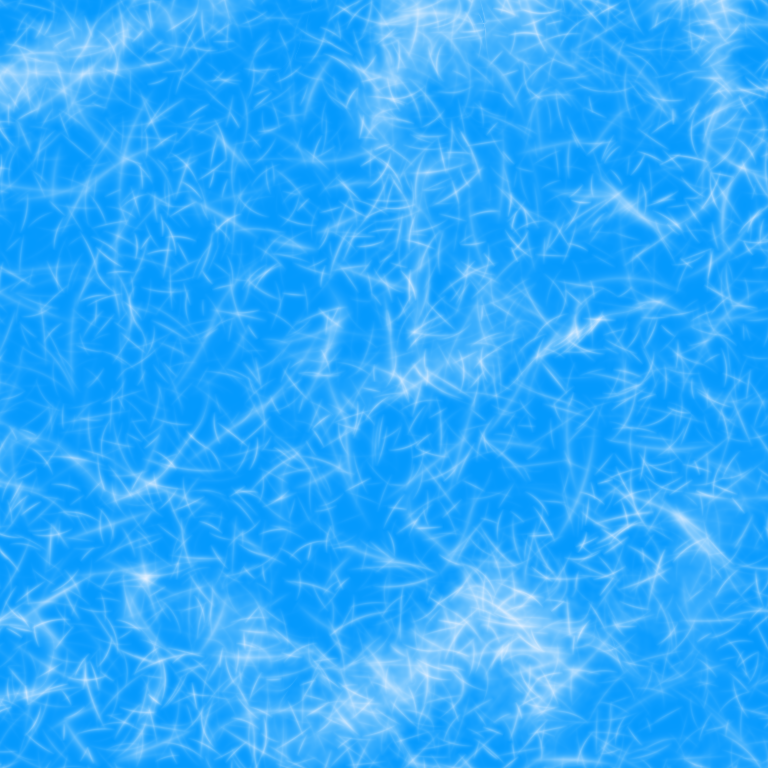
Give the GLSL for this texture, as a WebGL 1 fragment shader.

```glsl
precision highp float;
// Feathery pale veins and scattered fine fibres over a flat bright blue.
uniform vec2 u_resolution;

#define BASE_BLUE vec3(0.015, 0.598, 0.99)
#define PALE_TINT vec3(1.0, 0.985, 1.0)
#define VEIN_SCALE 2.5
#define VEIN_WIDTH 0.17
#define VEIN_GLOW 0.50
#define BRANCH_SCALE 5.5
#define BRANCH_GLOW 0.30
#define FIBRE_GLOW 0.90
#define FEATHER_GLOW 0.75
#define FIBRE_BEND 0.6
#define EXPOSURE 1.1

const float TURN = 6.2831853;

vec3 hash3(vec3 p) {
  p = fract(p * vec3(0.1031, 0.1030, 0.0973));
  p += dot(p, p.yxz + 33.33);
  return fract((p.xxy + p.yxx) * p.zyx);
}

vec2 unitVector(float angle) {
  return vec2(cos(angle), sin(angle));
}

float cornerSlope(vec2 cell, vec2 offset) {
  return dot(unitVector(TURN * hash3(vec3(cell + 50.0, 7.0)).x), offset);
}

// Gradient noise, roughly -0.7 to 0.7
float noise(vec2 p) {
  vec2 cell = floor(p);
  vec2 f = p - cell;
  vec2 s = f * f * f * (f * (f * 6.0 - 15.0) + 10.0);
  vec2 e = vec2(1.0, 0.0);
  float low = mix(cornerSlope(cell, f), cornerSlope(cell + e, f - e), s.x);
  float high = mix(cornerSlope(cell + e.yx, f - e.yx),
                   cornerSlope(cell + e.xx, f - e.xx), s.x);
  return mix(low, high, s.y);
}

// Signed field whose zero line is the spine of the broad veins
float veinField(vec2 p) {
  vec2 warp = vec2(noise(p * 6.0 + 11.0), noise(p * 6.0 + 37.0));
  return noise(p * VEIN_SCALE + 0.22 * warp + 3.7);
}

float ridge(float field, float width) {
  return max(0.0, 1.0 - abs(field) / width);
}

// Curved, tapered strokes around an axis; spread is the range of their angles
float fibres(vec2 p, float scale, float width, vec2 axis, float spread, float seed) {
  vec2 q = p * scale;
  vec2 home = floor(q);
  float soft = 0.25 * width;
  float sum = 0.0;
  for (int j = -1; j <= 1; j++) {
    for (int i = -1; i <= 1; i++) {
      vec2 cell = home + vec2(float(i), float(j));
      for (int k = 0; k < 3; k++) {
        vec3 id = vec3(cell + 90.0, seed + 17.0 * float(k));
        vec3 place = hash3(id);
        vec3 shape = hash3(id + 131.0);
        vec2 turn = unitVector((place.z - 0.5) * spread);
        vec2 along = vec2(axis.x * turn.x - axis.y * turn.y,
                          axis.x * turn.y + axis.y * turn.x);
        vec2 d = q - cell - place.xy;
        float x = dot(d, along);
        float y = dot(d, vec2(-along.y, along.x));
        y += FIBRE_BEND * (shape.x - 0.5) * x * x;
        float reach = mix(0.35, 0.95, shape.y);
        float taper = max(0.0, 1.0 - x * x / (reach * reach));
        float line = exp(-sqrt(y * y + soft * soft) / width);
        sum += shape.z * shape.z * taper * line;
      }
    }
  }
  return sum;
}

void main() {
  vec2 p = gl_FragCoord.xy / u_resolution.y;

  // Broad veins that fade in and out along their length
  float field = veinField(p);
  vec2 step2 = vec2(0.004, 0.0);
  vec2 slope = vec2(veinField(p + step2), veinField(p + step2.yx)) - field;
  vec2 across = slope / (length(slope) + 0.00001);
  float fade = smoothstep(-0.22, 0.28, noise(p * 1.9 + 21.3));
  float rough = 0.05 * noise(p * 38.0) + 0.03 * noise(p * 90.0);
  float vein = pow(ridge(field + rough, VEIN_WIDTH), 1.3) * fade;

  // Narrow branches
  vec2 bent = p + 0.02 * vec2(noise(p * 13.0), noise(p * 13.0 + 61.0));
  float branchFade = smoothstep(-0.15, 0.3, noise(p * 4.0 + 45.0));
  float branch = ridge(noise(bent * BRANCH_SCALE + 71.0), 0.10);
  branch *= branch * branchFade;

  // Loose fibres in three sizes, denser near veins and branches
  vec2 right = vec2(1.0, 0.0);
  float loose = fibres(p, 10.0, 0.042, right, TURN, 1.0)
              + fibres(p, 18.0, 0.045, right, TURN, 203.0)
              + fibres(p, 31.0, 0.060, right, TURN, 407.0);
  float clump = 0.55 + 0.5 * noise(p * 5.0 + 83.0) + 0.5 * vein + 0.7 * branch;

  // Barbs that cross the veins
  float barbs = fibres(p, 24.0, 0.065, across, 1.8, 611.0);
  float halo = ridge(field, VEIN_WIDTH * 1.6) * fade;

  float light = VEIN_GLOW * vein + BRANCH_GLOW * branch
              + FIBRE_GLOW * loose * max(clump, 0.15)
              + FEATHER_GLOW * barbs * halo;
  gl_FragColor = vec4(mix(BASE_BLUE, PALE_TINT, 1.0 - exp(-EXPOSURE * light)), 1.0);
}
```
